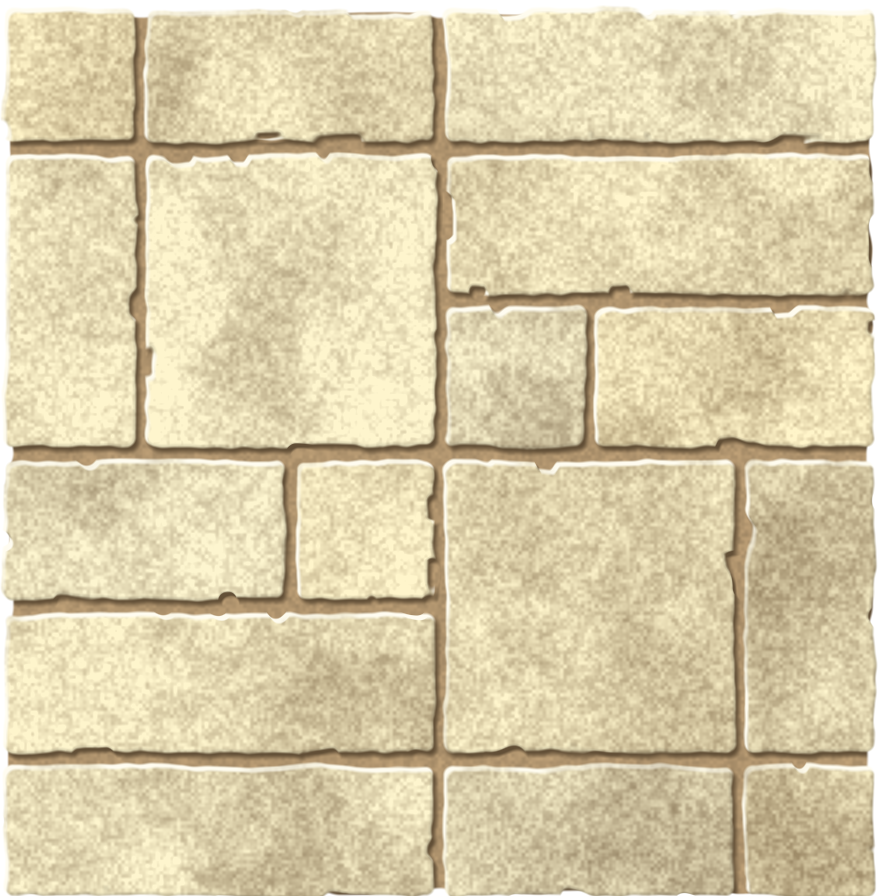
Give the GLSL for this texture, as a WebGL 2 fragment shader.

```glsl
#version 300 es
precision highp float;

uniform vec2 u_resolution;
out vec4 fragColor;

float hash(vec2 p) {
  vec3 h = fract(p.xyx * 0.1031);
  h += dot(h, h.yzx + 33.33);
  return fract((h.x + h.y) * h.z);
}

float noise(vec2 p) {
  vec2 i = floor(p), f = fract(p);
  f = f * f * (3.0 - 2.0 * f);
  return mix(mix(hash(i), hash(i + vec2(1, 0)), f.x),
             mix(hash(i + vec2(0, 1)), hash(i + vec2(1, 1)), f.x), f.y);
}

float fbm(vec2 p) {
  float sum = 0.0, amp = 0.53;
  for (int i = 0; i < 4; i++) {
    sum += amp * noise(p);
    p = p * 2.1 + 17.3;
    amp *= 0.5;
  }
  return sum;
}

float roundBox(vec2 p, vec2 halfSize, float r) {
  vec2 e = abs(p) - halfSize + r;
  return length(max(e, 0.0)) + min(max(e.x, e.y), 0.0) - r;
}

// Stone bounds on a 6 x 6 grid; the lower half is the upper half turned by 180 degrees
void stoneBounds(vec2 q, out vec2 lo, out vec2 hi) {
  bool turned = q.y > 3.0;
  vec2 m = turned ? 6.0 - q : q;
  bool top = m.y < 1.0;
  if (m.x < 3.0) {
    lo = vec2(m.x < 1.0 ? 0.0 : 1.0, top ? 0.0 : 1.0);
    hi = vec2(m.x < 1.0 ? 1.0 : 3.0, top ? 1.0 : 3.0);
  } else {
    lo = vec2(3.0, top ? 0.0 : floor(m.y));
    hi = vec2(6.0, lo.y + 1.0);
    if (m.y >= 2.0) {
      if (m.x < 4.0) hi.x = 4.0;
      else lo.x = 4.0;
    }
  }
  if (turned) {
    vec2 swap = lo;
    lo = 6.0 - hi;
    hi = 6.0 - swap;
  }
}

// Signed distance to the worn stone edge in x, stone centre in yz
vec3 stone(vec2 q) {
  vec2 lo, hi;
  stoneBounds(q, lo, hi);
  vec2 id = 0.5 * (lo + hi), gap = vec2(0.034, 0.045);
  lo = max(lo + gap, 0.09);
  hi = min(hi - gap, 5.9);
  float d = roundBox(q - 0.5 * (lo + hi), 0.5 * (hi - lo), 0.06);
  vec2 s = q + id * 13.7;
  d += 0.034 * (noise(s * 2.6) - 0.5) + 0.018 * (noise(s * 11.0) - 0.5);
  d += 0.045 * smoothstep(0.74, 0.92, noise(s * 5.3 + 7.0));
  return vec3(d, id);
}

void main() {
  vec2 uv = gl_FragCoord.xy / u_resolution;
  uv.y = 1.0 - uv.y;
  vec2 q = (uv - vec2(0.501, 0.506)) / 0.1705 + 3.0;
  float soft = max(0.011, 5.0 / min(u_resolution.x, u_resolution.y));

  vec3 s = stone(q);
  vec2 id = s.yz, local = q + id * 9.1;
  float towardLight = stone(q - vec2(0.022, 0.03)).x;
  float grain = 0.6 * noise(q * 43.0) + 0.4 * noise(q * 21.0 + 5.0);

  // Grout, shaded beside the stones' lower and right edges
  vec3 grout = vec3(0.69, 0.58, 0.43) * (0.9 + 0.2 * grain);
  float shade = 1.0 - smoothstep(-0.024, 0.026, towardLight);
  vec3 color = mix(grout, vec3(0.35, 0.28, 0.19), 0.9 * shade);

  // White surround with a ragged border
  float sheet = roundBox(q - 3.0, vec2(2.87), 0.03) + 0.05 * (noise(q * 6.0) - 0.5);
  color = mix(color, vec3(1.0), smoothstep(-soft, soft, sheet));

  // Stone face: speckle, cloudy stains and a tone of its own
  float cloud = fbm(local * 1.15);
  float stain = smoothstep(0.53, 0.68, fbm(local * 1.4 + 31.0));
  float tone = 0.22 * (hash(id * 7.3 + 2.0) - 0.5) - 0.02 * (id.x + id.y - 6.0);
  float value = 0.74 + tone + 0.85 * (grain - 0.5) + 0.8 * (cloud - 0.5);
  value -= stain * (0.12 + 0.25 * noise(q * 16.0));
  vec3 face = mix(vec3(0.67, 0.60, 0.46), vec3(0.98, 0.94, 0.78), clamp(value, -0.15, 1.06));
  face += vec3(-0.008, 0.0, 0.014) * (hash(id + 4.7) * 2.0 - 1.0);

  // Pale worn rim facing the light, faint dark rim opposite
  float wear = 0.55 + 0.45 * smoothstep(0.25, 0.6, noise(local * 3.5));
  float rim = smoothstep(-0.014, 0.012, towardLight);
  face = mix(face, vec3(1.0, 0.99, 0.94), rim * wear);
  face *= 1.0 - 0.15 * smoothstep(-0.03, 0.0, s.x) * (1.0 - rim);

  color = mix(color, face, 1.0 - smoothstep(-soft, soft, s.x));
  fragColor = vec4(clamp(color, 0.0, 1.0), 1.0);
}
```
